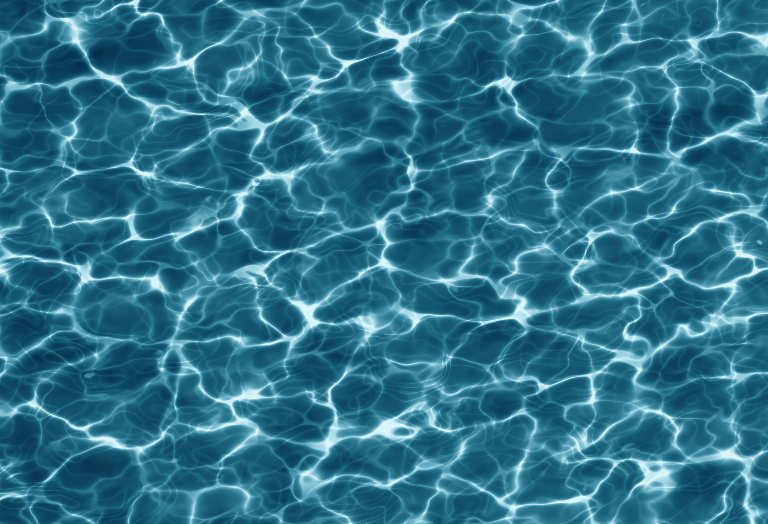
Reproduce this texture procedurally as a Shadertoy shader.

```glsl
// Sunlit teal water: a warped web of bright caustic lines over hazy dark cells.

const vec3 WATER_RAMP[8] = vec3[8](
    vec3(0.015, 0.17, 0.28), vec3(0.05, 0.27, 0.38),
    vec3(0.10, 0.38, 0.48), vec3(0.18, 0.49, 0.58),
    vec3(0.32, 0.61, 0.70), vec3(0.50, 0.75, 0.82),
    vec3(0.70, 0.88, 0.93), vec3(0.85, 0.96, 0.98));

vec2 hash2(vec2 p) {
    vec2 s = vec2(dot(p, vec2(127.1, 311.7)), dot(p, vec2(269.5, 183.3)));
    return fract(sin(s) * 43758.55);
}

float cornerSlope(vec2 cell, vec2 f, vec2 corner) {
    return dot(hash2(cell + corner) * 2.0 - 1.0, f - corner);
}

// Gradient noise centred on zero
float noise(vec2 p) {
    vec2 cell = floor(p), f = fract(p);
    vec2 u = f * f * f * (f * (f * 6.0 - 15.0) + 10.0);
    float low = mix(cornerSlope(cell, f, vec2(0, 0)), cornerSlope(cell, f, vec2(1, 0)), u.x);
    float high = mix(cornerSlope(cell, f, vec2(0, 1)), cornerSlope(cell, f, vec2(1, 1)), u.x);
    return mix(low, high, u.y);
}

float fbm(vec2 p, int octaves) {
    float sum = 0.0, amplitude = 1.0;
    for (int i = 0; i < octaves; i++) {
        sum += amplitude * noise(p);
        p = mat2(1.6, 1.2, -1.2, 1.6) * p + 7.3;
        amplitude *= 0.5;
    }
    return sum;
}

vec2 warp(vec2 p, float frequency, float amount) {
    vec2 q = p * frequency;
    return p + amount * vec2(fbm(q + 3.1, 3), fbm(q + 41.7, 3));
}

// Distance to the borders of scattered cells, with rounded corners
float webDistance(vec2 p, float sharpness) {
    vec2 cell = floor(p), f = fract(p);
    vec2 nearestCell = vec2(0), nearest = vec2(8);
    for (int y = -1; y <= 1; y++)
    for (int x = -1; x <= 1; x++) {
        vec2 offset = vec2(x, y);
        vec2 r = offset + hash2(cell + offset) - f;
        if (dot(r, r) < dot(nearest, nearest)) {
            nearest = r;
            nearestCell = offset;
        }
    }
    float sum = 0.0;
    for (int y = -2; y <= 2; y++)
    for (int x = -2; x <= 2; x++) {
        vec2 offset = nearestCell + vec2(x, y);
        vec2 r = offset + hash2(cell + offset) - f;
        vec2 across = r - nearest;
        if (dot(across, across) > 1e-5)
            sum += exp(-sharpness * dot(0.5 * (nearest + r), normalize(across)));
    }
    return max(-log(sum) / sharpness, 0.0);
}

// Bright line with a width and strength that drift along its course
float causticLine(float d, vec2 p, float thin, float thick) {
    float width = mix(thin, thick, smoothstep(-0.3, 0.5, noise(p * 1.3 + 19.0)));
    float strength = mix(0.3, 1.0, smoothstep(-0.35, 0.3, noise(p * 1.4 + 57.0)));
    return strength * exp(-d / width);
}

// Fine parallel threads along the contours of a field
float strands(float field, float count) {
    return exp(-10.0 * abs(fract(field * count) - 0.5));
}

// Thin curl along the zero line of a field, fading in and out
float filament(vec2 p, float width) {
    float fade = smoothstep(-0.25, 0.35, noise(p * 0.9 + 71.0));
    return fade * exp(-abs(fbm(p, 2)) / width);
}

vec3 waterColor(float light) {
    float x = clamp(light * 5.0 + 1.0, 0.0, 7.0);
    vec3 color = WATER_RAMP[0];
    for (int i = 1; i < 8; i++)
        color = mix(color, WATER_RAMP[i], clamp(x - float(i - 1), 0.0, 1.0));
    return color;
}

void mainImage(out vec4 fragColor, in vec2 fragCoord) {
    vec2 uv = fragCoord / iResolution.y;
    float across = fragCoord.x / iResolution.x;
    vec2 p = vec2(uv.x, uv.y - 0.1 * uv.x) * vec2(6.3, 9.8);

    // Large web, and a finer one beneath it
    vec2 surface = warp(p, 0.85, 0.6);
    vec2 below = warp(p * 1.5 + 23.0, 0.65, 0.85);
    float webNear = webDistance(surface, 17.0);
    float webFar = webDistance(below, 18.0);
    float halo = exp(-7.0 * webNear);

    // Silky threads gathered around the lines
    float flow = fbm(warp(p * 0.9 + 11.0, 0.9, 0.7), 2);
    float threads = strands(flow, 5.0) * (0.3 + halo);
    float curls = filament(below * 0.8 + 31.0, 0.035)
                + filament(surface * 1.3 + 47.0, 0.04);

    // Cloudy depth, darker toward the upper left
    float light = 0.02 + 0.3 * fbm(warp(p * 0.9, 1.2, 0.8), 4);
    light += 0.08 * (across - 0.5) - 0.05 * (uv.y - 0.5);

    light += 0.86 * causticLine(webNear, p, 0.022, 0.065);
    light += 0.46 * causticLine(webFar, p + 9.0, 0.025, 0.085);
    light += 0.1 * halo + 0.27 * threads + 0.25 * curls;

    // Scattered soft glints
    light += 0.5 * smoothstep(0.42, 0.62, noise(below * 2.2 + 83.0));

    fragColor = vec4(waterColor(light), 1.0);
}
```
